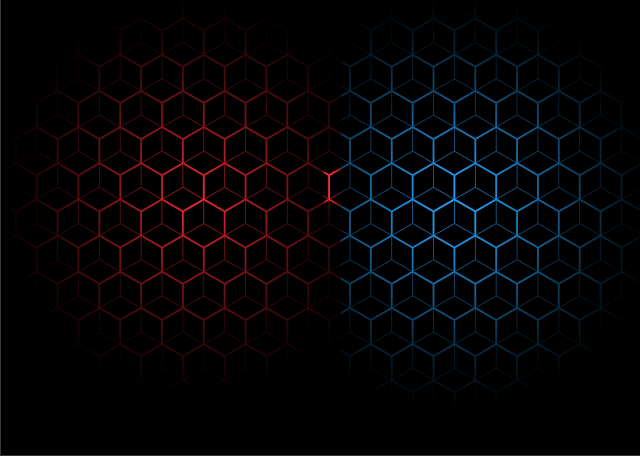
A Shadertoy shader for this background:

```glsl
// Honeycomb of outlined cubes on black, glowing red on the left and blue on the right.

const float CELL = 0.0916;                    // hexagon width, canvas height = 1
const vec2 LATTICE_ORIGIN = vec2(0.4011, 0.5892);
const float SIDE = 0.57735;                   // hexagon side, in cell widths
const float SPLIT_X = 0.747;                  // border between the two colours

const vec3 RED_RIM = vec3(0.85, 0.12, 0.16);
const vec3 RED_CORE = vec3(1.0, 0.16, 0.20);
const vec3 BLUE_RIM = vec3(0.05, 0.46, 0.68);
const vec3 BLUE_CORE = vec3(0.15, 0.64, 1.0);
const vec3 FRAME_GREY = vec3(0.30);

// Distance to the nearest edge of a pointy-top honeycomb of unit width.
float honeycombEdge(vec2 p) {
    vec2 period = vec2(1.0, 1.7320508);
    vec2 a = mod(p + 0.5 * period, period) - 0.5 * period;
    vec2 b = mod(p, period) - 0.5 * period;
    vec2 q = abs(dot(a, a) < dot(b, b) ? a : b);
    return 0.5 - max(q.x, dot(q, vec2(0.5, 0.8660254)));
}

// Share of a pixel covered by a line of the given half width.
float lineCoverage(float d, float halfWidth, float pixel) {
    float inner = max(d - 0.5 * pixel, -halfWidth);
    float outer = min(d + 0.5 * pixel, halfWidth);
    return clamp((outer - inner) / pixel, 0.0, 1.0);
}

// Radial light that falls from one at the centre to zero at the radius.
float radialFade(vec2 p, vec2 centre, float radius, float bulge, float falloff) {
    float r = min(length(p - centre) / radius, 1.0);
    return pow(1.0 - pow(r, bulge), falloff);
}

vec3 glowColour(vec3 rim, vec3 core, float light) {
    return mix(rim, core, light) * light;
}

void mainImage(out vec4 fragColor, in vec2 fragCoord) {
    vec2 p = fragCoord / iResolution.y;
    float pixel = 1.0 / iResolution.y;
    float aspect = iResolution.x / iResolution.y;

    // Bold hexagons, and a thin copy one side lower that turns them into cubes
    vec2 h = (p - LATTICE_ORIGIN) / CELL;
    float cellPixel = pixel / CELL;
    float bold = lineCoverage(honeycombEdge(h), 0.022, cellPixel);
    float thin = lineCoverage(honeycombEdge(h + vec2(0.0, SIDE)), 0.009, cellPixel);
    float lines = max(bold, 0.8 * thin);

    // Red light, with a small bright spot beside the split
    float redLight = radialFade(p, vec2(0.432, 0.568), 0.445, 1.0, 1.15);
    vec2 spot = (p - vec2(0.724, 0.596)) / vec2(0.035, 0.044);
    float spotLight = exp(-dot(spot, spot)) * smoothstep(0.705, 0.716, p.x);
    redLight = min(redLight + 1.1 * spotLight, 1.0);

    // Blue light
    float blueLight = radialFade(p, vec2(0.995, 0.555), 0.465, 1.5, 1.25);

    float side = smoothstep(-0.5, 0.5, (p.x - SPLIT_X) / pixel);
    vec3 light = mix(glowColour(RED_RIM, RED_CORE, redLight),
                     glowColour(BLUE_RIM, BLUE_CORE, blueLight), side);
    vec3 colour = light * lines;

    // Hairline along the left and lower canvas edges
    float edge = min(p.x, p.y);
    colour += FRAME_GREY * lineCoverage(edge, 0.0016, pixel) * step(p.x, aspect);

    fragColor = vec4(colour, 1.0);
}
```
